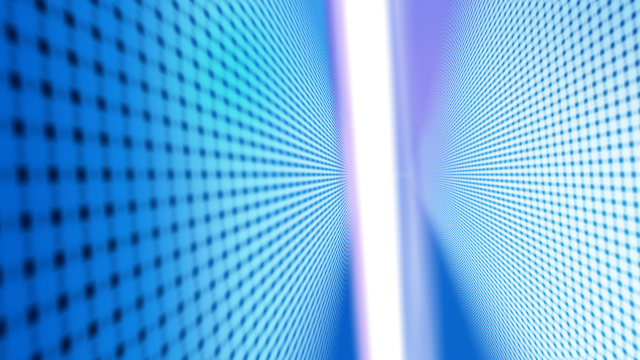
This background is drawn by a Shadertoy shader. Its source:

```glsl
// Two walls of blurred LED dots recede toward a glowing, slightly leaning strip.
// Each wall is a fan of rows (slope about its vanishing point) crossed by columns
// spaced logarithmically with distance; soft bands and gradient noise form the gap.

const float TAU = 6.2831853;

vec2 hashGradient(vec2 cell) {
    vec2 h = vec2(dot(cell, vec2(127.1, 311.7)), dot(cell, vec2(269.5, 183.3)));
    return fract(sin(h) * 43758.55) * 2.0 - 1.0;
}

float gradientNoise(vec2 p) {
    vec2 i = floor(p), f = fract(p);
    vec2 u = f * f * (3.0 - 2.0 * f);
    vec2 e = vec2(0.0, 1.0);
    float low = mix(dot(hashGradient(i), f), dot(hashGradient(i + e.yx), f - e.yx), u.x);
    float high = mix(dot(hashGradient(i + e), f - e), dot(hashGradient(i + 1.0), f - 1.0), u.x);
    return mix(low, high, u.y);
}

// Gaussian falloff around a centre with separate radii
float glow(vec2 p, vec2 centre, vec2 radius) {
    vec2 q = (p - centre) / radius;
    return exp(-dot(q, q));
}

// Dot coverage: merge turns separate dots into continuous rays
float dotGrid(float depth, float height, vec2 pitch, float phase, float merge) {
    float rowWave = 0.5 + 0.5 * cos(TAU * height / (depth * pitch.y));
    float columnWave = 0.5 + 0.5 * cos(TAU * (log(depth) / pitch.x + phase));
    float spots = pow(rowWave * columnWave, 1.6);
    float links = 0.22 * max(pow(rowWave, 3.0), pow(columnWave, 3.0));
    float rays = pow(rowWave, 1.3) * (0.65 + 0.35 * columnWave);
    float pixel = 1.0 / iResolution.y;
    float resolved = smoothstep(1.0, 3.5, depth * pitch.y / pixel);
    return mix(0.3, mix(max(spots, links), rays, merge), resolved);
}

vec3 leftWall(vec2 p, float lean, float height) {
    float depth = max(1.018 - lean, 0.004);
    float steep = abs(height) / depth;

    // Blue at the near end, pale cyan toward the gap
    vec3 light = mix(vec3(0.01, 0.38, 0.80), vec3(0.06, 0.53, 0.90), smoothstep(0.0, 0.45, lean));
    light = mix(light, vec3(0.55, 0.90, 0.98), smoothstep(0.32, 0.72, lean));
    light = mix(light, vec3(0.76, 0.93, 0.99), smoothstep(0.65, 0.92, lean));
    light = mix(light, vec3(0.12, 0.87, 0.92), 0.75 * glow(p, vec2(0.65, 0.80), vec2(0.16, 0.20)));

    vec3 shade = mix(vec3(0.0, 0.09, 0.27), vec3(0.02, 0.36, 0.68), smoothstep(0.15, 0.6, lean));
    shade = mix(shade, vec3(0.10, 0.55, 0.87), smoothstep(0.5, 0.85, lean));

    float merge = smoothstep(0.5, 0.88, lean);
    vec3 color = mix(light, shade, dotGrid(depth, height, vec2(0.094, 0.136), 0.48, merge));

    // Unlit blue beyond the steepest rays
    vec3 edgeBlue = mix(vec3(0.03, 0.37, 0.78), vec3(0.22, 0.62, 0.92), smoothstep(0.2, 0.9, p.y));
    return mix(color, edgeBlue, smoothstep(1.2, 4.5, steep));
}

vec3 rightWall(vec2 p, float lean, float height) {
    float depth = max(lean - 1.134, 0.004);
    float steep = abs(height) / depth;

    vec3 light = mix(vec3(0.70, 0.90, 0.99), vec3(0.91, 0.98, 1.0), smoothstep(1.2, 1.42, lean));
    light = mix(light, vec3(0.48, 0.80, 0.96), 0.7 * glow(p, vec2(1.75, 1.05), vec2(0.42, 0.28)));

    vec3 shade = mix(vec3(0.24, 0.64, 0.92), vec3(0.08, 0.61, 0.87), smoothstep(1.2, 1.5, lean));
    shade = mix(shade, vec3(0.02, 0.32, 0.66), glow(p, vec2(1.78, 1.0), vec2(0.4, 0.35)));

    float merge = 1.0 - smoothstep(1.28, 1.6, lean);
    vec3 color = mix(light, shade, dotGrid(depth, height, vec2(0.052, 0.067), 0.0, merge));

    // Violet above and deep blue below the fan
    vec3 edgeColor = mix(vec3(0.04, 0.40, 0.80), vec3(0.46, 0.52, 0.93), smoothstep(0.3, 0.65, p.y));
    return mix(color, edgeColor, smoothstep(1.3, 3.6, steep));
}

void mainImage(out vec4 fragColor, in vec2 fragCoord) {
    vec2 p = fragCoord / iResolution.xy * vec2(16.0 / 9.0, 1.0);
    float height = p.y - 0.515;
    float lean = p.x + 0.075 * height;

    vec3 color = lean < 1.05 ? leftWall(p, lean, height) : rightWall(p, lean, height);

    // Pale haze to the right of the strip, with soft vertical streaks
    float streak = gradientNoise(vec2(lean * 32.0, p.y * 2.5));
    vec3 haze = mix(vec3(0.78, 0.84, 0.98), vec3(0.48, 0.60, 0.91), clamp(0.35 + streak, 0.0, 1.0));
    haze = mix(haze, vec3(0.58, 0.52, 0.93), 0.8 * glow(p, vec2(1.18, 0.94), vec2(0.07, 0.25)));
    float hazeEnd = 1.19 + 0.02 * streak;
    float hazeMask = smoothstep(1.04, 1.07, lean) * (1.0 - smoothstep(hazeEnd - 0.05, hazeEnd + 0.02, lean));
    color = mix(color, haze, 0.9 * hazeMask);
    color = mix(color, vec3(0.66, 0.58, 0.95), 0.55 * glow(p, vec2(1.2, 0.72), vec2(0.06, 0.32)));

    // Violet rim, pink fringe, then the white strip
    float rim = glow(vec2(lean, p.y), vec2(0.952, 1.0), vec2(0.016, 0.45));
    color = mix(color, vec3(0.48, 0.36, 0.88), 0.75 * rim);
    float fringe = smoothstep(0.935, 0.982, lean) * (1.0 - smoothstep(1.02, 1.06, lean));
    color = mix(color, vec3(0.89, 0.76, 0.99), 0.92 * fringe);
    float stripRight = 1.098 + 0.028 * height;
    float strip = smoothstep(0.975, 1.003, lean) * (1.0 - smoothstep(stripRight - 0.015, stripRight + 0.018, lean));
    color = mix(color, vec3(1.0), strip);

    fragColor = vec4(clamp(color, 0.0, 1.0), 1.0);
}
```
